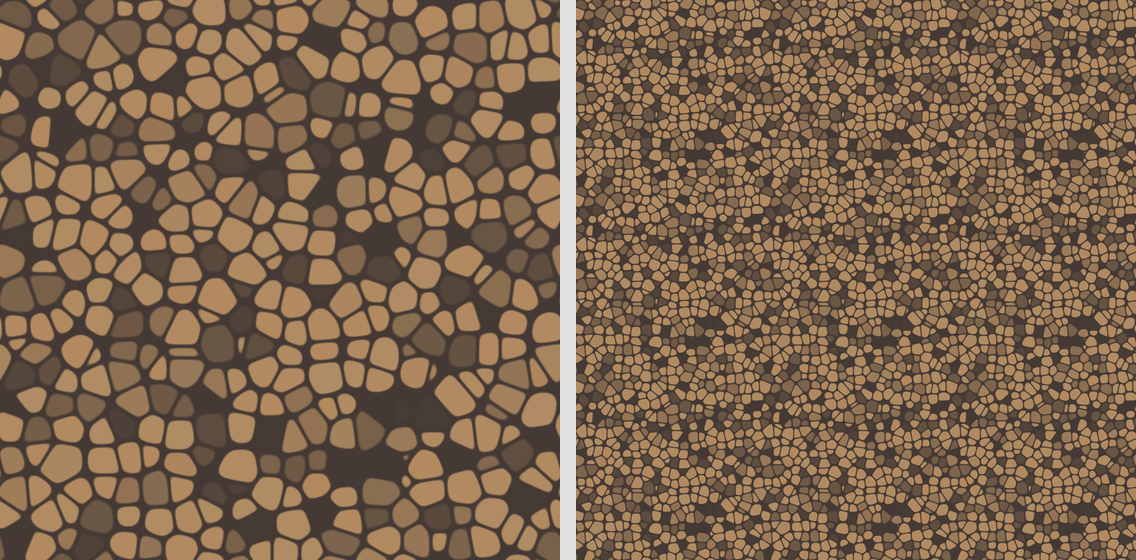
Left: one tile. Right: repeated 3 by 3.
This texture is drawn by a WebGL 1 fragment shader. Its source:

```glsl
precision highp float;

uniform vec2 u_resolution;

#define COUNT 20.0        // stones along each side, whole so that it tiles
#define JITTER 0.8        // scatter of the stone centres
#define SIZE_SPREAD 0.32  // how much large stones push back small ones
#define ROUNDNESS 0.07    // rounding of the corners
#define GAP 0.015         // half width of the joints
#define SOFTNESS 0.08     // width of the edge shading
#define VOID_SHARE 0.04   // share of missing stones
#define SUNK_SHARE 0.45   // share of stones sunk into the soil

const vec3 SOIL = vec3(0.265, 0.225, 0.203);
const vec3 STONE = vec3(0.695, 0.543, 0.382);

// Three random values per cell, wrapping at the canvas edges
vec3 hash3(vec2 cell, float seed) {
  vec2 c = mod(cell, COUNT) + seed;
  vec3 q = fract(c.xyx * vec3(0.1031, 0.1030, 0.0973));
  q += dot(q, q.yxz + 33.33);
  return fract((q.xxy + q.yzz) * q.zyx);
}

// Stone centre in xy, relative size in z
vec3 stoneAt(vec2 cell) {
  vec3 h = hash3(cell, 17.0);
  return vec3(cell + 0.5 + JITTER * (h.xy - 0.5), h.z);
}

// Squared distance, reduced for large stones
float power(vec2 p, vec3 stone) {
  vec2 d = p - stone.xy;
  return dot(d, d) - SIZE_SPREAD * stone.z;
}

void main() {
  vec2 p = gl_FragCoord.xy / u_resolution * COUNT;
  vec2 base = floor(p);

  // Find the stone that owns this point
  float nearest = 1e3;
  vec2 owner = base;
  for (int y = -2; y <= 2; y++) {
    for (int x = -2; x <= 2; x++) {
      vec2 cell = base + vec2(float(x), float(y));
      float d = power(p, stoneAt(cell));
      if (d < nearest) {
        nearest = d;
        owner = cell;
      }
    }
  }
  vec3 stone = stoneAt(owner);

  // Smooth minimum of the distances to all borders and a limiting disc
  float reach = mix(0.5, 1.0, stone.z);
  float sum = exp((length(p - stone.xy) - reach) / ROUNDNESS);
  for (int y = -2; y <= 2; y++) {
    for (int x = -2; x <= 2; x++) {
      if (x == 0 && y == 0) continue;
      vec3 other = stoneAt(owner + vec2(float(x), float(y)));
      float span = max(distance(stone.xy, other.xy), 0.01);
      float border = (power(p, other) - nearest) / (2.0 * span);
      sum += exp(-border / ROUNDNESS);
    }
  }
  float inside = -ROUNDNESS * log(sum);

  // Sunken stones fade towards the soil and have softer edges
  vec3 look = hash3(owner, 53.0);
  float height = clamp((look.x - VOID_SHARE) / SUNK_SHARE, 0.0, 1.0);
  float softness = SOFTNESS * mix(1.6, 1.0, height);
  float pixel = COUNT / min(u_resolution.x, u_resolution.y);
  float cover = smoothstep(GAP, GAP + max(softness, pixel), inside);

  // Slight warm or cool tint per stone
  vec3 tint = vec3(0.008, -0.006, -0.008) * (look.y - 0.5) * 2.0;
  vec3 stoneColor = mix(SOIL, STONE + tint, height);
  gl_FragColor = vec4(mix(SOIL, stoneColor, cover), 1.0);
}
```
